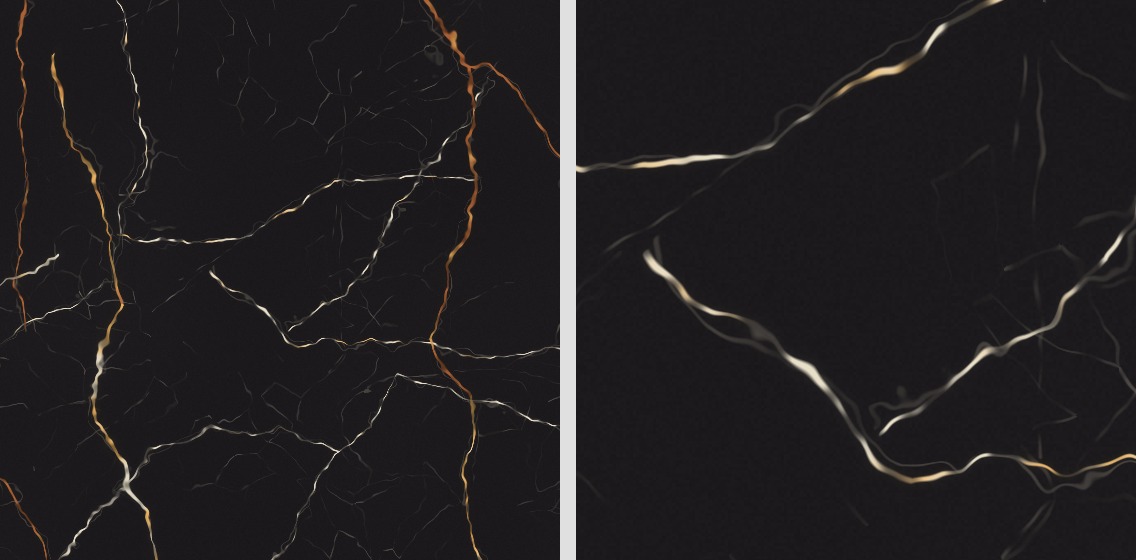
Left: the whole. Right: its middle third, enlarged.
Write a three.js fragment shader that draws this texture.

```glsl
// Black marble: near-black stone crossed by rust, gold and pale mineral veins.
// One shared jagged warp bends plain line segments into veins; between them lie
// random hairlines and broken Voronoi cracks gathered in patches.

varying vec2 vUv;

const vec3 STONE = vec3(0.108, 0.100, 0.108);
const vec3 ASH   = vec3(0.50, 0.47, 0.43);
const vec3 PALE  = vec3(0.80, 0.77, 0.69);
const vec3 GOLD  = vec3(0.82, 0.62, 0.33);
const vec3 RUST  = vec3(0.60, 0.34, 0.18);

// Local variation of the mineral filling, each from 0 to 1
struct Grain { float swell; float bead; float hue; };

float hash(vec2 p) {
  vec3 q = fract(p.xyx * 0.1031);
  q += dot(q, q.yzx + 33.33);
  return fract((q.x + q.y) * q.z);
}

vec2 hash2(vec2 p) {
  vec3 q = fract(p.xyx * vec3(0.1031, 0.1030, 0.0973));
  q += dot(q, q.yzx + 33.33);
  return fract((q.xx + q.yz) * q.zy);
}

// Smooth noise with two independent channels
vec2 noise2(vec2 p) {
  vec2 i = floor(p), f = fract(p);
  f = f * f * (3.0 - 2.0 * f);
  return mix(mix(hash2(i), hash2(i + vec2(1.0, 0.0)), f.x),
             mix(hash2(i + vec2(0.0, 1.0)), hash2(i + 1.0), f.x), f.y);
}

float segment(vec2 p, vec2 a, vec2 b) {
  vec2 ab = b - a;
  return length(p - a - ab * clamp(dot(p - a, ab) / dot(ab, ab), 0.0, 1.0));
}

float path(vec2 p, vec2 a, vec2 b, vec2 c, vec2 d) {
  return min(segment(p, a, b), min(segment(p, b, c), segment(p, c, d)));
}

// Fills a vein at distance d with pale, gold or rust mineral
vec3 fill(vec3 col, float d, float width, float warmth, Grain g) {
  float w = width * (0.25 + 1.2 * g.swell);
  float body = 1.0 - smoothstep(0.25 * w, 0.5 * w + 0.0015, d);
  float halo = 0.08 * exp(-d / (0.5 * width + 0.001));
  float hue = warmth + 0.7 * (g.hue - 0.5);
  vec3 tint = mix(PALE, GOLD, smoothstep(0.15, 0.5, hue));
  tint = mix(tint, RUST, smoothstep(0.5, 0.8, hue)) * (0.65 + 0.5 * g.bead);
  float solid = smoothstep(0.001, 0.006, width);
  float alpha = mix(0.15 + 0.85 * g.bead, 0.95, solid);
  return mix(col, tint, max(body * alpha, halo));
}

// A vein with a thin pale strand that winds around it
vec3 vein(vec3 col, vec2 p, vec2 strand, vec2 a, vec2 b, vec2 c, vec2 d, float width, float warmth, Grain g) {
  float side = path(strand, a, b, c, d);
  col = mix(col, ASH, 0.5 * g.hue * (1.0 - smoothstep(0.0003, 0.0021, side)));
  return fill(col, path(p, a, b, c, d), width, warmth, g);
}

// Voronoi borders with some edges missing; width is in canvas units
float cracks(vec2 p, float scale, float width) {
  vec2 q = p * scale, cell = floor(q);
  vec2 near = vec2(9.0), next = vec2(9.0), nearId = cell, nextId = cell;
  for (int y = -1; y <= 1; y++) {
    for (int x = -1; x <= 1; x++) {
      vec2 id = cell + vec2(float(x), float(y));
      vec2 r = id + hash2(id) - q;
      if (dot(r, r) < dot(near, near)) {
        next = near; nextId = nearId;
        near = r; nearId = id;
      } else if (dot(r, r) < dot(next, next)) {
        next = r; nextId = id;
      }
    }
  }
  float edge = dot(0.5 * (near + next), normalize(next - near)) / scale;
  float kept = smoothstep(0.3, 0.9, hash(nearId + nextId + 4.7));
  return kept * (1.0 - smoothstep(0.2 * width, width, edge));
}

void main() {
  // Shared warp: broad bends, kinks and fine jags
  vec2 uv = vUv;
  vec2 bend = noise2(uv * 8.0) - 0.5;
  vec2 kink = noise2(uv * 24.0 + 7.0) - 0.5;
  vec2 jag = noise2(uv * 80.0 + 3.0) - 0.5;
  vec2 p = uv + 0.045 * bend + 0.020 * kink + 0.007 * jag;
  vec2 strand = p + 0.030 * kink.yx - 0.012 * jag.yx;
  vec2 lumps = noise2(uv * 26.0 + 40.0);
  vec2 specks = noise2(uv * 75.0 + 60.0);
  Grain g = Grain(lumps.x, smoothstep(0.2, 0.8, specks.x), mix(lumps.y, specks.y, 0.3));

  // Stone with faint clouds and grain
  vec2 cloud = noise2(uv * 4.5 + 5.0);
  vec3 col = STONE + 0.010 * (cloud.x - 0.5) + 0.012 * (hash(floor(uv * 512.0)) - 0.5);

  // Crack network: coarse, then fine, beaded and patchy
  for (int i = 0; i < 2; i++) {
    float k = float(i);
    float patches = smoothstep(0.30, 0.75, mix(cloud.x, cloud.y, k) + 0.3 * bend.x);
    float line = cracks(p + 0.09 * bend.yx, 6.0 + 9.0 * k, 0.0022);
    col = mix(col, ASH, line * patches * (0.15 + 0.85 * g.bead) * (0.75 - 0.25 * k));
  }

  // Scattered hairlines, mostly rising to the right
  for (int i = 0; i < 12; i++) {
    vec2 start = hash2(vec2(float(i), 3.0));
    vec2 rnd = hash2(vec2(float(i), 8.0));
    float angle = 0.3 + 1.5 * rnd.x;
    vec2 end = start + (0.1 + 0.25 * rnd.y) * vec2(cos(angle), sin(angle));
    float d = segment(mix(uv, p, 0.5), start, end);
    col = mix(col, ASH, 0.35 * g.bead * (1.0 - smoothstep(0.0002, 0.0019, d)));
  }

  // Fine pale veins that tie the trunks together
  col = vein(col, p, strand, vec2(0.22, 0.59), vec2(0.43, 0.57), vec2(0.60, 0.67), vec2(0.83, 0.67), 0.0026, 0.25, g);
  col = vein(col, p, strand, vec2(0.37, 0.52), vec2(0.53, 0.38), vec2(0.77, 0.38), vec2(1.05, 0.36), 0.0026, 0.18, g);
  col = vein(col, p, strand, vec2(0.05, -0.05), vec2(0.27, 0.20), vec2(0.49, 0.25), vec2(0.61, 0.20), 0.0026, 0.08, g);
  col = vein(col, p, strand, vec2(0.44, -0.05), vec2(0.61, 0.20), vec2(0.71, 0.32), vec2(1.05, 0.22), 0.0022, 0.05, g);
  col = vein(col, p, strand, vec2(0.51, 0.41), vec2(0.65, 0.52), vec2(0.73, 0.67), vec2(0.86, 0.84), 0.0018, 0.05, g);
  col = vein(col, p, strand, vec2(-0.05, 0.36), vec2(0.21, 0.52), vec2(0.25, 0.70), vec2(0.20, 1.05), 0.0018, 0.15, g);

  // Thick trunks: rust on both flanks, gold and white at left
  col = vein(col, p, strand, vec2(0.02, 1.05), vec2(0.04, 0.80), vec2(0.035, 0.62), vec2(0.05, 0.41), 0.0042, 0.85, g);
  col = vein(col, p, strand, vec2(0.10, 0.89), vec2(0.14, 0.74), vec2(0.20, 0.60), vec2(0.22, 0.46), 0.0075, 0.55, g);
  col = vein(col, p, strand, vec2(0.22, 0.46), vec2(0.17, 0.28), vec2(0.23, 0.13), vec2(0.28, -0.05), 0.0080, 0.32, g);
  col = vein(col, p, strand, vec2(0.76, 1.05), vec2(0.835, 0.88), vec2(0.93, 0.82), vec2(1.05, 0.65), 0.0062, 0.78, g);
  col = vein(col, p, strand, vec2(0.835, 0.88), vec2(0.825, 0.63), vec2(0.77, 0.39), vec2(0.84, 0.29), 0.0060, 0.80, g);
  col = vein(col, p, strand, vec2(0.84, 0.29), vec2(0.835, 0.18), vec2(0.845, 0.08), vec2(0.86, -0.05), 0.0038, 0.50, g);
  col = vein(col, p, strand, vec2(-0.05, 0.27), vec2(0.025, 0.13), vec2(0.055, 0.05), vec2(0.10, -0.05), 0.0055, 0.70, g);
  col = fill(col, segment(p, vec2(-0.05, 0.43), vec2(0.10, 0.55)), 0.0065, 0.10, g);

  gl_FragColor = vec4(col, 1.0);
}
```
